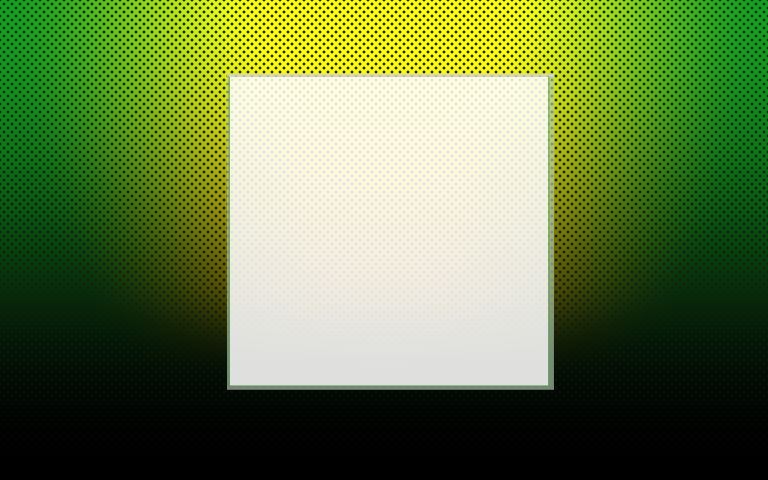
Give the GLSL for this background, as a WebGL 2 fragment shader.

```glsl
#version 300 es
precision highp float;

uniform vec2 u_resolution;
out vec4 fragColor;

// Lengths are fractions of the canvas height, x is measured from the centre
const vec3 GREEN = vec3(0.05, 0.65, 0.11);
const vec3 YELLOW_GLOW = vec3(0.95, 0.38, -0.08);
const vec3 DOT_COLOR = vec3(0.09, 0.11, 0.08);
const vec3 RIM_COLOR = vec3(0.70, 0.81, 0.70);
const vec3 RIM_TOP_COLOR = vec3(0.84, 0.84, 0.82);
const vec3 SEAM_COLOR = vec3(0.34, 0.58, 0.30);
const vec2 GLOW_CENTER = vec2(0.0, 1.0);
const vec2 GLOW_RADII = vec2(0.80, 1.03);
const float DOT_PERIOD = 1.0 / 60.0;
const float DOT_RADIUS = 0.0029;
const vec2 RIM_MIN = vec2(-0.327, 0.188);
const vec2 RIM_MAX = vec2(0.354, 0.846);
const vec2 FACE_MIN = vec2(-0.321, 0.197);
const vec2 FACE_MAX = vec2(0.342, 0.840);
const float SEAM_WIDTH = 0.003;
const float RIM_OPACITY = 0.65;
const float FACE_OPACITY = 0.87;

// Antialiased coverage of an axis-aligned box
float boxMask(vec2 p, vec2 lo, vec2 hi, float pixel) {
    vec2 d = max(lo - p, p - hi);
    return clamp(0.5 - max(d.x, d.y) / pixel, 0.0, 1.0);
}

// Staggered dots: one at each cell corner and one at each cell centre
float dotMask(vec2 p, float pixel) {
    vec2 corner = abs(fract(p / DOT_PERIOD + 0.5) - 0.5);
    vec2 center = 0.5 - corner;
    float d = min(length(corner), length(center)) * DOT_PERIOD - DOT_RADIUS;
    return clamp(0.5 - d / pixel, 0.0, 1.0);
}

// Green fade towards the floor with a yellow light at the top
vec3 backdrop(vec2 p) {
    float shade = pow(smoothstep(0.0, 1.0, p.y), 1.2);
    float d = length((p - GLOW_CENTER) / GLOW_RADII);
    float glow = 1.0 - smoothstep(0.28, 1.0, d);
    glow *= smoothstep(0.18, 0.42, p.y);
    return clamp(GREEN * shade + YELLOW_GLOW * glow, 0.0, 1.0);
}

void main() {
    float pixel = 1.0 / u_resolution.y;
    vec2 p = gl_FragCoord.xy * pixel;
    p.x -= 0.5 * u_resolution.x * pixel;

    // Perforated backdrop
    vec3 color = backdrop(p);
    vec3 dotColor = DOT_COLOR * smoothstep(0.0, 0.4, p.y);
    color = mix(color, dotColor, dotMask(p, pixel));

    // Translucent rim, paler along the top
    float top = smoothstep(FACE_MAX.y - pixel, FACE_MAX.y + pixel, p.y);
    vec3 rim = mix(RIM_COLOR, RIM_TOP_COLOR, top);
    float rimOpacity = mix(RIM_OPACITY, 0.88, top);
    float rimMask = boxMask(p, RIM_MIN, RIM_MAX, pixel);
    vec3 panel = mix(color, rim, rimOpacity);

    // Darker seam on the sides and foot of the face
    vec2 seamMin = FACE_MIN - SEAM_WIDTH;
    vec2 seamMax = FACE_MAX + vec2(SEAM_WIDTH, 0.0);
    panel = mix(panel, SEAM_COLOR, 0.6 * boxMask(p, seamMin, seamMax, pixel));

    // Frosted face lets a little of the backdrop through
    vec3 face = mix(color, vec3(1.0), FACE_OPACITY);
    panel = mix(panel, face, boxMask(p, FACE_MIN, FACE_MAX, pixel));

    fragColor = vec4(mix(color, panel, rimMask), 1.0);
}
```
